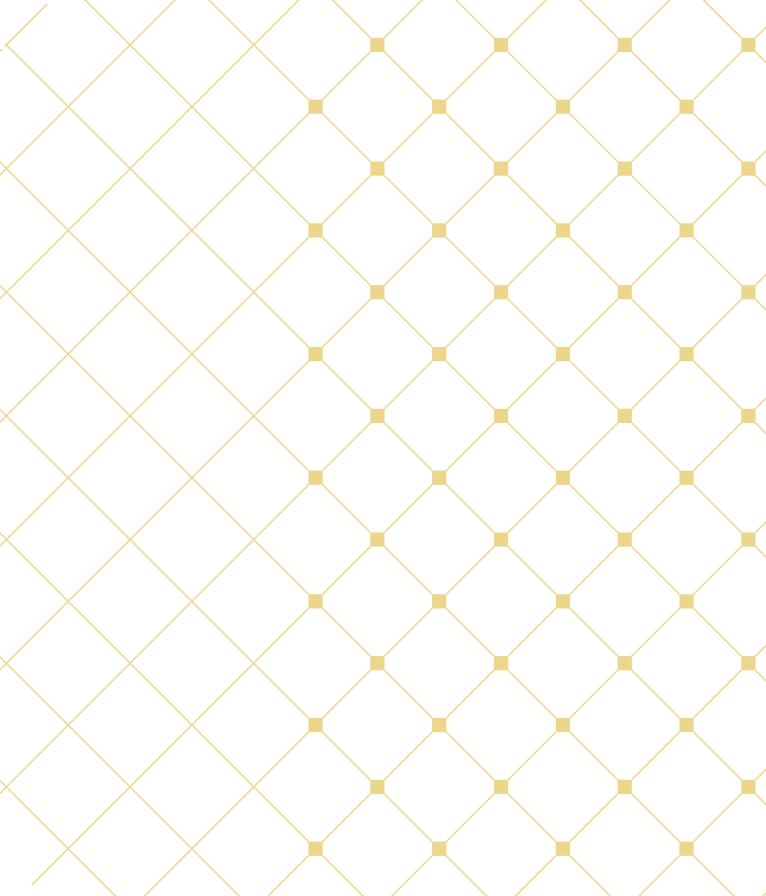
Reproduce this pattern procedurally as a Shadertoy shader.

```glsl
// Antialiased fill of a signed distance
float coverage(float dist, float pixel) {
    return clamp(0.5 - dist / pixel, 0.0, 1.0);
}

// Loose line ends near the left corners
float cornerTrim(vec2 p) {
    bool topEnd = p.y > 0.996 && p.x < 0.06;
    bool sideEnd = p.x < 0.006 && p.y > 0.945;
    bool bottomEnd = p.y < 0.0125 && p.x < 0.05;
    return (topEnd || sideEnd || bottomEnd) ? 0.0 : 1.0;
}

void mainImage(out vec4 fragColor, in vec2 fragCoord) {
    vec2 p = fragCoord / iResolution.y;
    float spacing = 0.06901;
    float pixel = 1.0 / (iResolution.y * spacing);

    // Lattice space, with a node at the origin
    vec2 q = (p - vec2(0.4212, 0.9499)) / spacing;
    vec2 diagonal = vec2(q.x + q.y, q.x - q.y);
    vec2 nearest = 2.0 * round(diagonal * 0.5);

    // Two families of thin diagonal lines
    vec2 lineDist = abs(diagonal - nearest) * 0.70711 - 0.0118;
    float lines = max(coverage(lineDist.x, pixel), coverage(lineDist.y, pixel));
    lines *= cornerTrim(p);

    // Squares on the crossings of the right-hand columns
    vec2 node = 0.5 * vec2(nearest.x + nearest.y, nearest.x - nearest.y);
    vec2 offset = abs(q - node);
    float square = coverage(max(offset.x, offset.y) - 0.115, pixel);
    square *= step(-1.5, node.x);

    vec3 gold = vec3(0.92, 0.84, 0.55);
    fragColor = vec4(mix(vec3(1.0), gold, max(lines, square)), 1.0);
}
```
